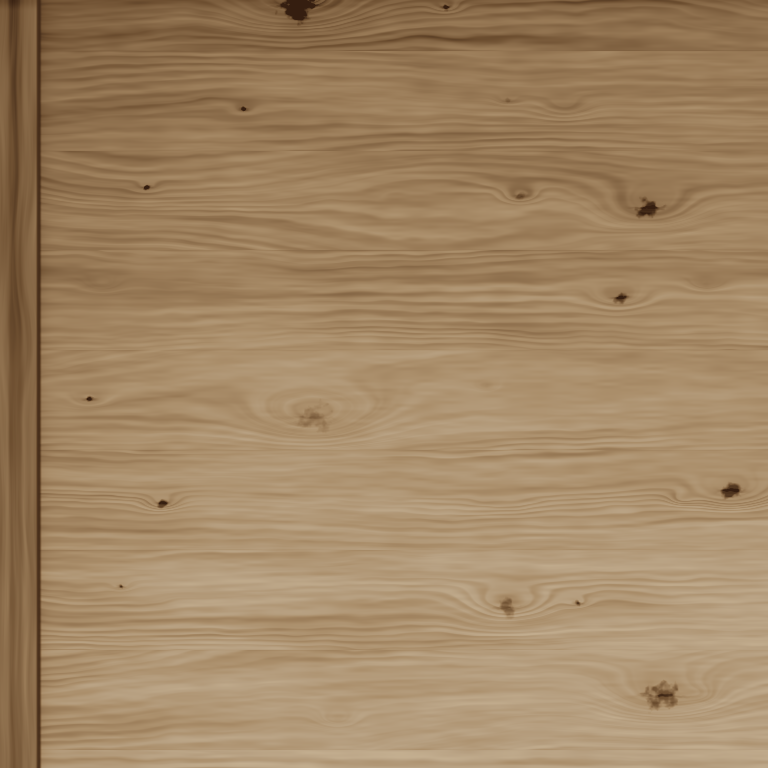
A three.js fragment shader for this texture:

```glsl
// Oak panel of horizontal boards beside a darker upright frame.
// Growth rings are contours of a warped height field that knots push outward;
// stretched noise adds fibres, pores and streaks, and a ramp turns tone to colour.
varying vec2 vUv;

const float BOARD_HEIGHT = 0.13;
const float BOARD_OFFSET = 0.024;
const float FRAME_EDGE = 0.0505;
const int KNOTS_PER_BOARD = 3;

float hash(vec2 p) {
  return fract(sin(dot(p, vec2(127.1, 311.7))) * 43758.5453);
}

float noise(vec2 p) {
  vec2 cell = floor(p);
  vec2 f = fract(p);
  f = f * f * (3.0 - 2.0 * f);
  float low = mix(hash(cell), hash(cell + vec2(1.0, 0.0)), f.x);
  float high = mix(hash(cell + vec2(0.0, 1.0)), hash(cell + vec2(1.0, 1.0)), f.x);
  return mix(low, high, f.y);
}

float fbm(vec2 p) {
  float sum = 0.0;
  float weight = 0.5;
  for (int i = 0; i < 3; i++) {
    sum += weight * noise(p);
    p = p * 1.9 + vec2(17.3, 9.1);
    weight *= 0.5;
  }
  return sum / 0.875;
}

// Tone 0 is dark knot brown, tone 6 is pale oak.
vec3 oakRamp(float tone) {
  vec3 c = mix(vec3(0.29, 0.19, 0.11), vec3(0.43, 0.31, 0.19), clamp(tone, -0.6, 1.0));
  c = mix(c, vec3(0.52, 0.40, 0.27), clamp(tone - 1.0, 0.0, 1.0));
  c = mix(c, vec3(0.60, 0.48, 0.34), clamp(tone - 2.0, 0.0, 1.0));
  c = mix(c, vec3(0.67, 0.56, 0.42), clamp(tone - 3.0, 0.0, 1.0));
  c = mix(c, vec3(0.72, 0.63, 0.51), clamp(tone - 4.0, 0.0, 1.0));
  return mix(c, vec3(0.78, 0.70, 0.58), clamp(tone - 5.0, 0.0, 1.0));
}

// Returns ring displacement in x and darkening in y.
vec2 knot(vec2 offset, float size, float darkness, float seed) {
  vec2 wide = offset / (size * vec2(0.085, 0.04));
  float bump = exp(-dot(wide, wide));
  float rough = fbm(offset * 110.0 + seed) - 0.5;
  float radius = length(offset / vec2(1.25, 1.0)) / (size * 0.017);
  float core = 1.0 - smoothstep(0.25, 1.15, radius + rough * 1.8);
  float taper = 1.0 - smoothstep(0.0, 0.05 * size, abs(offset.x));
  float bend = offset.y + rough * 0.006;
  float crack = taper * (1.0 - smoothstep(0.0005, 0.0028, abs(bend)));
  float stain = 0.75 * bump * bump * size;
  return vec2(0.062 * size * bump, stain + darkness * (3.4 * core + 1.6 * crack));
}

float ringLines(float height) {
  float phase = fract(height * 80.0 + 2.5 * noise(vec2(height * 28.0, 3.0)));
  return smoothstep(0.15, 0.72, phase) * (1.0 - smoothstep(0.74, 1.0, phase));
}

// Light falls from the lower right, so the top and left are dimmer.
float panelLight(vec2 uv) {
  float left = 1.0 - smoothstep(0.05, 0.36, uv.x);
  float shadow = exp(-(uv.x - FRAME_EDGE) * 90.0);
  return 5.15 - 2.6 * pow(uv.y, 1.4) - 0.6 * left - 0.9 * shadow;
}

float panelTone(vec2 uv) {
  float row = (uv.y - BOARD_OFFSET) / BOARD_HEIGHT;
  float board = floor(row);
  float seed = board * 13.7 + 40.0;
  float figure = mix(0.03, 0.12, hash(vec2(board, 5.0)));
  float height = uv.y + figure * noise(vec2(uv.x * 2.6 + seed, uv.y * 9.0));
  height += 0.011 * fbm(vec2(uv.x * 13.0 + seed, uv.y * 38.0));

  float dark = 0.0;
  for (int i = 0; i < KNOTS_PER_BOARD; i++) {
    vec2 key = vec2(board + 20.0, float(i) * 7.0 + 2.0);
    float big = 1.0 - step(0.5, float(i));
    float size = mix(0.15, 0.35, hash(key + 0.3));
    size = mix(size, mix(0.35, 1.0, hash(key + 0.7)), big);
    float along = mix(0.1, 0.97, hash(key + 1.1));
    float across = (board + mix(0.3, 0.7, hash(key + 1.9))) * BOARD_HEIGHT + BOARD_OFFSET;
    float darkness = smoothstep(0.3, 0.8, hash(key + 2.3));
    vec2 effect = knot(uv - vec2(along, across), size, darkness, seed);
    height += effect.x;
    dark += effect.y;
  }

  // Rings, fibres, pores and long streaks.
  float patches = smoothstep(0.3, 0.75, noise(vec2(uv.x * 4.0 + seed, uv.y * 17.0)));
  float rings = ringLines(height) * mix(0.3, 1.15, patches);
  float fibres = fbm(vec2(uv.x * 5.0 + seed, height * 130.0)) - 0.5;
  float pores = noise(vec2(uv.x * 34.0 + seed, uv.y * 250.0));
  float streaks = smoothstep(0.6, 0.95, noise(vec2(uv.x * 3.0 + seed, height * 42.0)));
  float seam = 1.0 - smoothstep(0.0, 0.014, min(fract(row), 1.0 - fract(row)));
  float tint = 0.5 * (hash(vec2(board, 9.0)) - 0.5);
  return panelLight(uv) + tint + 1.5 * fibres + 0.55 * (pores - 0.5)
    - 0.8 * rings - 0.55 * streaks - 0.25 * seam - dark + 0.2;
}

float frameTone(vec2 uv) {
  float fibres = fbm(vec2(uv.x * 150.0 + 2.0 * noise(uv * vec2(30.0, 9.0)), uv.y * 7.0));
  float groove = smoothstep(0.009, 0.014, uv.x) * (1.0 - smoothstep(0.025, 0.033, uv.x));
  return 2.5 - 0.9 * uv.y + 1.8 * (fibres - 0.5) - 0.75 * groove;
}

void main() {
  float onPanel = smoothstep(FRAME_EDGE - 0.0015, FRAME_EDGE + 0.0015, vUv.x);
  float tone = mix(frameTone(vUv), panelTone(vUv), onPanel);
  float gap = 1.0 - smoothstep(0.0008, 0.0045, abs(vUv.x - FRAME_EDGE));
  float topShade = smoothstep(0.985, 1.0, vUv.y);
  tone = mix(tone - 0.7 * topShade, -0.3, 0.9 * gap);
  gl_FragColor = vec4(oakRamp(tone), 1.0);
}
```
